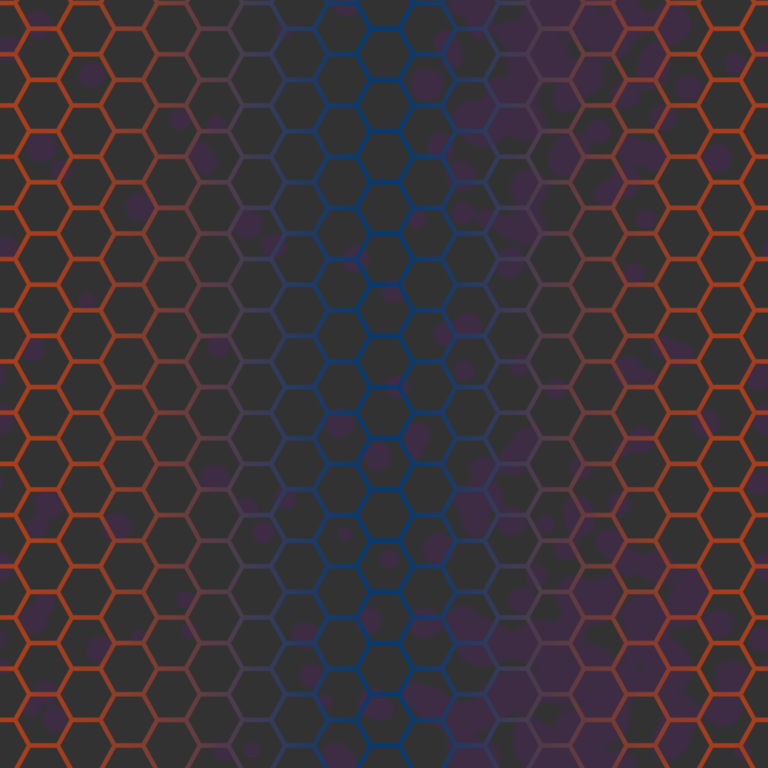
A Shadertoy shader for this pattern:

```glsl
// Honeycomb wire mesh on dark grey, its lines fading from orange sides to a blue centre.
// Two offset rectangular lattices give the hexagons; soft purple stains behind them come
// from wrapped cellular blobs that crowd together inside two broad patches.

#define REPEATS vec2(9.0, 15.0)      // hexagon lattice periods across and up
#define LATTICE_SHIFT vec2(0.01, 0.44)
#define LINE_WIDTH 0.090             // in hexagon heights
#define STAIN_CELLS 24.0             // blob cells per side
#define STAIN_BASE 0.14              // chance of a blob outside the patches
#define STAIN_TINT 0.10              // how much stains show through the lines
#define GROUND vec3(0.197, 0.197, 0.197)
#define STAIN vec3(0.238, 0.172, 0.268)
#define BLUE vec3(0.0, 0.225, 0.460)
#define ORANGE vec3(0.660, 0.245, 0.110)

const float TAU = 6.2831853;
const vec2 HEX_PERIOD = vec2(1.7320508, 1.0);

vec3 hash3(vec2 cell) {
    vec3 p = fract(cell.xyx * vec3(0.1031, 0.1030, 0.0973));
    p += dot(p, p.yxz + 33.33);
    return fract((p.xxy + p.yzz) * p.zyx);
}

// Distance to the nearest border of a flat-topped hexagon grid of unit height
float hexBorder(vec2 p) {
    vec2 a = (fract(p / HEX_PERIOD + 0.5) - 0.5) * HEX_PERIOD;
    vec2 b = (fract(p / HEX_PERIOD) - 0.5) * HEX_PERIOD;
    vec2 q = abs(dot(a, a) < dot(b, b) ? a : b);
    return 0.5 - max(q.y, dot(q, vec2(0.8660254, 0.5)));
}

// Smooth periodic bump around a centre
float patchBump(vec2 uv, vec2 centre, vec2 sharpness) {
    return exp(dot(cos(TAU * (uv - centre)) - 1.0, sharpness));
}

// Merging round blobs, one candidate per wrapped cell
float stains(vec2 uv) {
    vec2 p = uv * STAIN_CELLS;
    vec2 base = floor(p);
    float field = 0.0;
    for (int y = -1; y <= 1; y++) {
        for (int x = -1; x <= 1; x++) {
            vec2 cell = base + vec2(x, y);
            vec3 h = hash3(mod(cell, STAIN_CELLS) + 7.0);
            vec2 middle = (cell + 0.5) / STAIN_CELLS;
            float crowd = 1.35 * patchBump(middle, vec2(0.75, 0.11), vec2(1.7, 1.7))
                        + 0.60 * patchBump(middle, vec2(0.70, 0.82), vec2(3.0, 2.0));
            float present = step(fract(h.x * 7.0 + h.y * 5.0 + h.z), STAIN_BASE + crowd);
            float radius = min(mix(0.35, 0.80, h.z) + 0.35 * crowd, 1.0);
            vec2 offset = p - cell - h.xy;
            float falloff = max(1.0 - dot(offset, offset) / (radius * radius), 0.0);
            field += present * falloff * falloff;
        }
    }
    return smoothstep(0.25, 0.60, field);
}

void mainImage(out vec4 fragColor, in vec2 fragCoord) {
    vec2 uv = fragCoord / iResolution.xy;

    // Stained ground
    float stain = stains(uv);
    vec3 color = mix(GROUND, STAIN, stain);

    // Line colour by distance from the vertical centre line
    float side = abs(uv.x - 0.5) * 2.0;
    vec3 lineColor = mix(BLUE, ORANGE, smoothstep(-0.1, 0.95, side));
    lineColor = mix(lineColor, STAIN, STAIN_TINT * stain);

    // Mesh with smoothed edges
    float border = hexBorder((uv * REPEATS - LATTICE_SHIFT) * HEX_PERIOD);
    float soft = max(REPEATS.y / iResolution.y, 0.012);
    float mesh = 1.0 - smoothstep(-soft, soft, border - 0.5 * LINE_WIDTH);

    fragColor = vec4(mix(color, lineColor, mesh), 1.0);
}
```
